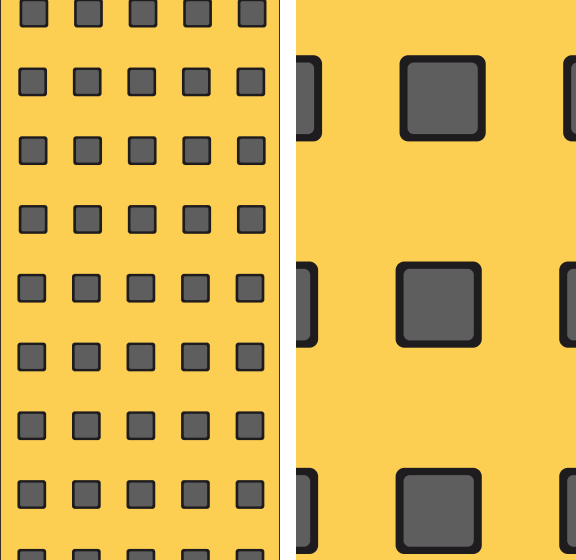
Left, the full canvas; right, a detail of the centre.
A WebGL 1 fragment shader for this pattern:

```glsl
precision highp float;
// Rows of grey rounded tiles with dark rims on a warm yellow field, framed by
// thin dark side lines. A repeated cell holds two rounded-box distances, and
// the upper rows drift slightly sideways. Lengths are in canvas widths.

uniform vec2 u_resolution;

float roundedBox(vec2 p, vec2 halfSize, float radius) {
  vec2 q = abs(p) - halfSize + radius;
  return length(max(q, 0.0)) + min(max(q.x, q.y), 0.0) - radius;
}

// Antialiased coverage of a signed distance, one pixel wide.
float coverage(float dist) {
  return clamp(0.5 - dist * u_resolution.x, 0.0, 1.0);
}

// Horizontal drift of a row, counted from the top.
float rowDrift(float row) {
  float upper = 1.0 - step(3.5, row);
  float second = 1.0 - step(0.5, abs(row - 1.0));
  float first = 1.0 - step(0.5, row);
  return 0.0047 * upper - 0.0016 * second + 0.0029 * first;
}

void main() {
  // Distance from the top left corner.
  vec2 p = vec2(gl_FragCoord.x, u_resolution.y - gl_FragCoord.y) / u_resolution.x;

  // Centre the repeating cell on each tile.
  vec2 pitch = vec2(0.1948, 0.2456);
  vec2 grid = p - vec2(0.1136, 0.0469);
  float row = floor(grid.y / pitch.y + 0.5);
  grid.x -= rowDrift(row);
  vec2 cell = (fract(grid / pitch + 0.5) - 0.5) * pitch;

  float rim = coverage(roundedBox(cell, vec2(0.0513), 0.0105));
  float face = coverage(roundedBox(cell, vec2(0.0418, 0.0426), 0.0075));
  float sideLine = coverage(min(p.x, 1.0 - p.x) - 0.0032);

  vec3 yellow = vec3(0.99, 0.81, 0.32);
  vec3 ink = vec3(0.12, 0.11, 0.12);
  vec3 grey = vec3(0.37);

  vec3 color = mix(yellow, ink, max(rim, sideLine));
  color = mix(color, grey, face);
  gl_FragColor = vec4(color, 1.0);
}
```
